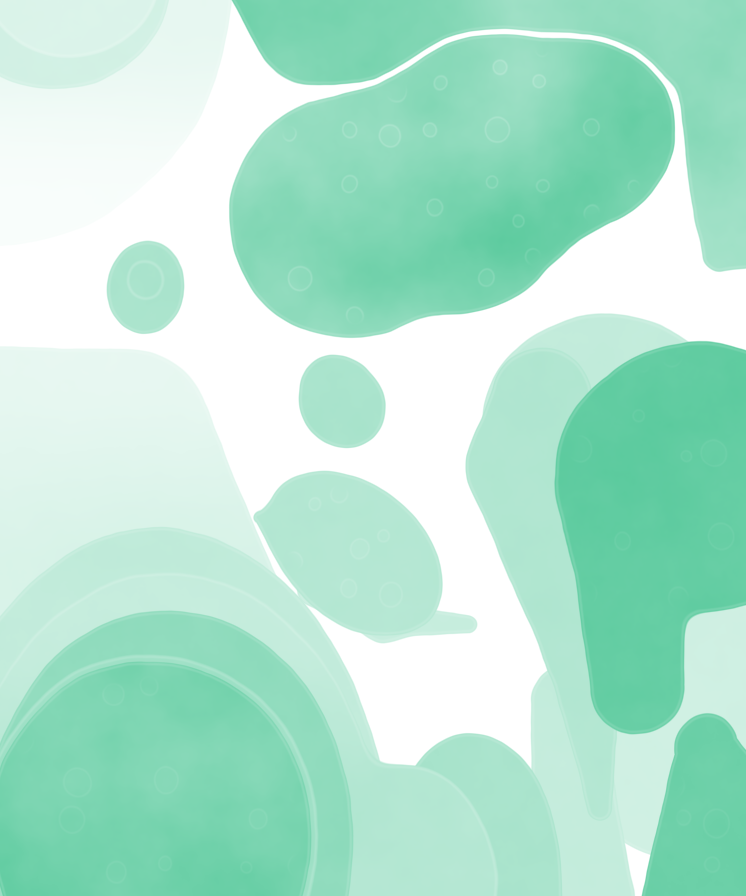
A Shadertoy shader for this background:

```glsl
// Marbled pools of translucent green ink on white paper, with small bubbles.

const vec3  PAPER = vec3(1.0);
const vec3  GREEN = vec3(0.41, 0.81, 0.65);
const float WOBBLE = 0.010;       // irregularity of the outlines
const float MOTTLE = 0.13;        // unevenness of the ink
const float RIM = 0.0025;         // width of the pale line inside each edge
const float RIM_FADE = 0.13;
const float BUBBLE_CELL = 0.052;
const float BUBBLE_SHARE = 0.5;
const float GAP = 0.006;          // white seam between the two top pools

float hash(vec2 p) {
    vec3 q = fract(vec3(p.xyx) * 0.1031);
    q += dot(q, q.yzx + 33.33);
    return fract((q.x + q.y) * q.z);
}

float noise(vec2 p) {
    vec2 i = floor(p), f = fract(p);
    f = f * f * (3.0 - 2.0 * f);
    return mix(mix(hash(i), hash(i + vec2(1, 0)), f.x),
               mix(hash(i + vec2(0, 1)), hash(i + vec2(1, 1)), f.x), f.y);
}

float fbm(vec2 p) {
    float sum = 0.0, gain = 0.5;
    for (int i = 0; i < 5; i++) {
        sum += gain * noise(p);
        p = mat2(1.6, 1.2, -1.2, 1.6) * p + 7.3;
        gain *= 0.5;
    }
    return sum;
}

vec2 turn(vec2 p, float a) {
    float c = cos(a), s = sin(a);
    return vec2(c * p.x + s * p.y, c * p.y - s * p.x);
}

float ellipse(vec2 p, vec2 centre, vec2 r, float tilt) {
    vec2 q = turn(p - centre, tilt);
    float k = length(q / r);
    return k * (k - 1.0) / max(length(q / (r * r)), 1e-4);
}

// Capsule whose radius runs from ra to rb
float taper(vec2 p, vec2 a, vec2 b, float ra, float rb) {
    vec2 ab = b - a;
    float h = clamp(dot(p - a, ab) / dot(ab, ab), 0.0, 1.0);
    return length(p - a - ab * h) - mix(ra, rb, h);
}

float roundBox(vec2 p, vec2 half_, float r) {
    vec2 q = abs(p) - half_ + r;
    return length(max(q, 0.0)) + min(max(q.x, q.y), 0.0) - r;
}

float smin(float a, float b, float k) {
    float h = max(k - abs(a - b), 0.0) / k;
    return min(a, b) - h * h * k * 0.25;
}

float smax(float a, float b, float k) { return -smin(-a, -b, k); }

// Lays a pool of the given ink strength over what lies below
float pool(float below, float d, float ink) {
    float px = 0.9 / iResolution.y;
    ink *= 1.0 - RIM_FADE * smoothstep(RIM, 0.0, abs(d + RIM));
    return mix(below, ink, smoothstep(px, -px, d));
}

// Pale rings with faint fill, one at most per cell
float bubbles(vec2 p) {
    vec2 id = floor(p / BUBBLE_CELL);
    if (hash(id + 3.7) > BUBBLE_SHARE) return 0.0;
    float r = mix(0.006, 0.015, pow(hash(id + 9.1), 1.6));
    vec2 jitter = (vec2(hash(id + 17.0), hash(id + 41.0)) - 0.5) * (BUBBLE_CELL - 2.4 * r);
    float d = length((p - (id + 0.5) * BUBBLE_CELL - jitter) * vec2(1.0, 0.93)) - r;
    float fill = smoothstep(0.001, -0.001, d) * hash(id + 5.0);
    return 0.11 * smoothstep(0.002, 0.0, abs(d)) + 0.06 * fill;
}

void mainImage(out vec4 fragColor, in vec2 fragCoord) {
    vec2 uv = fragCoord / iResolution.y;
    vec2 p = uv + WOBBLE * (vec2(fbm(uv * 9.0), fbm(uv * 9.0 + 31.0)) - 0.48);
    float cloud = fbm(uv * 7.0 + 12.0) - 0.48;
    float ink = 0.0;

    // Faint swirl, top left
    ink = pool(ink, ellipse(p, vec2(-0.01, 1.02), vec2(0.27, 0.295), 0.0), 0.05 + 0.11 * smoothstep(0.78, 0.98, p.y));
    ink = pool(ink, ellipse(p, vec2(0.06, 1.02), vec2(0.13, 0.12), 0.0), 0.30);
    ink = pool(ink, ellipse(p, vec2(0.08, 1.03), vec2(0.10, 0.095), 0.2), 0.24);

    // Pale sheet on the left, and the leaf with its tail
    float sheet = smax(p.y - 0.612, dot(p, vec2(0.923, 0.384)) - 0.422, 0.06);
    ink = pool(ink, sheet, mix(0.26, 0.16, smoothstep(0.35, 0.6, p.y)));
    float tail = smin(taper(p, vec2(0.35, 0.345), vec2(0.43, 0.307), 0.02, 0.02),
                      taper(p, vec2(0.43, 0.305), vec2(0.523, 0.305), 0.019, 0.010), 0.02);
    ink = pool(ink, tail, 0.38);
    float leaf = smin(ellipse(p, vec2(0.397, 0.382), vec2(0.112, 0.075), -0.7),
                      taper(p, vec2(0.35, 0.40), vec2(0.29, 0.422), 0.04, 0.005), 0.02);
    ink = pool(ink, leaf, 0.50);

    // Layered column on the right
    ink = pool(ink, ellipse(p, vec2(0.177, 0.036), vec2(0.26, 0.374), 0.0), 0.41);
    ink = pool(ink, ellipse(p, vec2(0.677, 0.531), vec2(0.137, 0.117), 0.0), 0.40);
    ink = pool(ink, ellipse(p, vec2(0.77, 0.19), vec2(0.14, 0.15), 0.0), 0.32);
    ink = pool(ink, taper(p, vec2(0.632, 0.219), vec2(0.651, 0.0), 0.039, 0.059), 0.40);
    float column = smin(taper(p, vec2(0.605, 0.557), vec2(0.592, 0.479), 0.055, 0.068),
                        taper(p, vec2(0.592, 0.479), vec2(0.651, 0.271), 0.068, 0.042), 0.01);
    column = smin(column, taper(p, vec2(0.651, 0.271), vec2(0.672, 0.10), 0.042, 0.014), 0.01);
    ink = pool(ink, column, 0.51);

    // Nested hill, bottom left
    ink = pool(ink, ellipse(p, vec2(0.527, 0.01), vec2(0.102, 0.173), 0.0), 0.58);
    float hill = smin(ellipse(p, vec2(0.189, 0.036), vec2(0.241, 0.326), 0.0),
                      ellipse(p, vec2(0.456, 0.01), vec2(0.098, 0.137), 0.0), 0.04);
    ink = pool(ink, hill, mix(0.50, 0.38, smoothstep(0.1, 0.32, p.y)));
    ink = pool(ink, ellipse(p, vec2(0.189, 0.062), vec2(0.206, 0.258), 0.0), 0.74);
    float core = ellipse(p, vec2(0.169, 0.069), vec2(0.18, 0.193), 0.0);
    ink = pool(ink, core - 0.008, 0.64);
    ink = pool(ink, core, 0.90 + 0.3 * cloud);

    // Dark pools on the right
    float dark = smin(ellipse(p, vec2(0.781, 0.466), vec2(0.163, 0.152), 0.0),
                      taper(p, vec2(0.703, 0.388), vec2(0.71, 0.232), 0.065, 0.052), 0.025);
    ink = pool(ink, dark, 1.03);
    float corner = taper(p, vec2(0.788, 0.167), vec2(0.833, -0.016), 0.036, 0.13);
    ink = pool(ink, corner, 1.0);

    // Large pool and its neighbour across the seam
    float large = taper(p, vec2(0.391, 0.759), vec2(0.645, 0.850), 0.135, 0.107);
    large = smin(large, length(p - vec2(0.521, 0.759)) - 0.106, 0.03);
    large = smin(large, length(p - vec2(0.553, 0.837)) - 0.127, 0.03);
    vec2 deep = turn(p - vec2(0.62, 0.775), 0.5) * vec2(5.0, 11.0);
    ink = pool(ink, large, 0.76 + 0.22 * exp(-dot(deep, deep)) + 0.35 * cloud);
    float left = smax(0.905 - p.y, dot(p - vec2(0.308, 0.915), vec2(-0.86, -0.51)), 0.03);
    float upper = smin(left, roundBox(turn(p - vec2(0.85, 0.915), 0.17), vec2(0.1, 0.21), 0.02), 0.02);
    ink = pool(ink, smax(upper, GAP - large, 0.01), mix(0.92, 0.70, smoothstep(0.35, 0.65, p.x)) + 0.3 * cloud);

    // Two loose drops
    float drop = ellipse(p, vec2(0.163, 0.681), vec2(0.044, 0.051), 0.0);
    ink = pool(ink, drop, 0.57 - 0.1 * smoothstep(0.003, 0.0, abs(length(p - vec2(0.163, 0.69)) - 0.02)));
    ink = pool(ink, ellipse(p, vec2(0.379, 0.553), vec2(0.047, 0.054), 0.6), 0.58);

    // Bubbles and mottling
    float wet = smoothstep(-0.012, -0.03, large) + 0.45 * smoothstep(-0.012, -0.03, min(min(core, leaf), min(dark, corner)));
    ink -= wet * bubbles(p);
    ink *= 1.0 + MOTTLE * (cloud + 0.5 * (fbm(uv * 40.0) - 0.48));

    fragColor = vec4(mix(PAPER, GREEN, ink), 1.0);
}
```
